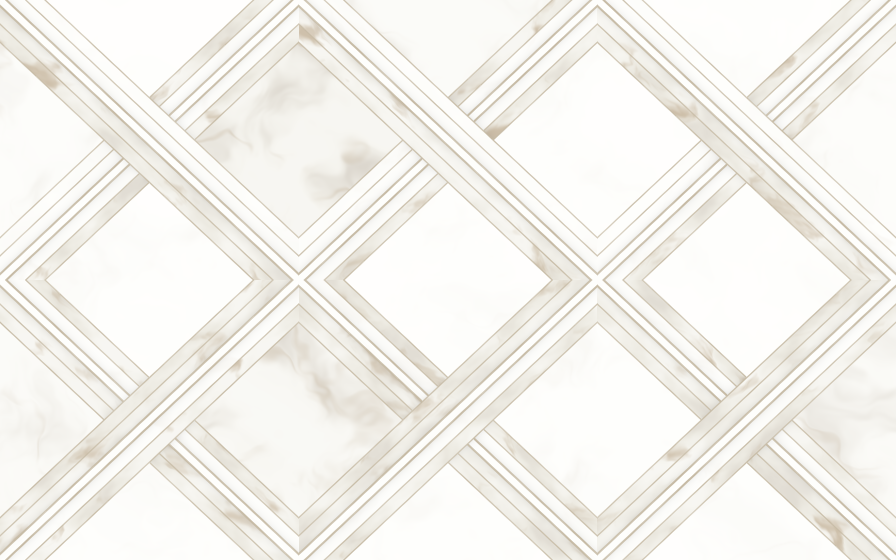
A Shadertoy shader for this pattern:

```glsl
#define REPEATS vec2(3.0, 2.0)
#define BAND_EDGE 0.302
#define BAND_MID 0.172
#define BAND_CORE 0.042
#define FINE_LINE 0.0065
#define BOLD_LINE 0.0100
#define WHITE vec3(1.0, 1.0, 0.993)
#define CREAM vec3(0.925, 0.915, 0.880)
#define TAN vec3(0.780, 0.715, 0.620)
#define GREY vec3(0.830, 0.805, 0.770)
#define LINE_COLOR vec3(0.780, 0.735, 0.650)

vec2 hashGradient(vec2 cell) {
    float angle = 6.2832 * fract(sin(dot(cell, vec2(127.1, 311.7))) * 43758.5);
    return vec2(cos(angle), sin(angle));
}

float gradientNoise(vec2 p) {
    vec2 i = floor(p), f = fract(p);
    vec2 w = f * f * f * (f * (f * 6.0 - 15.0) + 10.0);
    vec2 e = vec2(1.0, 0.0);
    float bottom = mix(dot(hashGradient(i), f), dot(hashGradient(i + e), f - e), w.x);
    float top = mix(dot(hashGradient(i + e.yx), f - e.yx), dot(hashGradient(i + 1.0), f - 1.0), w.x);
    return mix(bottom, top, w.y);
}

float fbm(vec2 p) {
    float sum = 0.0, amplitude = 0.6;
    for (int i = 0; i < 4; i++) {
        sum += amplitude * gradientNoise(p);
        p = mat2(1.6, 1.2, -1.2, 1.6) * p + 5.3;
        amplitude *= 0.5;
    }
    return sum;
}

// Coverage of a line at the given distance
float lineMask(float dist, float halfWidth, float pixel) {
    return clamp(0.5 + (halfWidth - abs(dist)) / pixel, 0.0, 1.0);
}

// Inlaid stone with stains running along the strip
vec3 stripMarble(vec2 p) {
    float cloud = fbm(p);
    float stain = fbm(p * 1.2 + vec2(17.0, 9.0) + 0.8 * cloud);
    vec3 color = mix(WHITE, CREAM, 0.4 + 0.6 * smoothstep(-0.3, 0.2, cloud));
    color = mix(color, GREY, 0.45 * smoothstep(0.05, 0.4, cloud));
    return mix(color, TAN, 0.85 * smoothstep(0.10, 0.45, stain));
}

// Diamond panel, from nearly plain to clouded and veined
vec3 panelMarble(vec2 p, float strength) {
    float warp = fbm(p * 2.0 + 3.7);
    float cloud = fbm(p * 2.4 + vec2(1.4, -0.9) * warp);
    float vein = 1.0 - smoothstep(0.0, 0.07, abs(fbm(p * 2.2 + warp + 11.0)));
    float patches = smoothstep(-0.15, 0.4, cloud);
    vec3 color = mix(WHITE, CREAM, strength * (0.4 + 0.6 * patches));
    color = mix(color, GREY, strength * 0.75 * smoothstep(0.0, 0.4, cloud));
    return mix(color, TAN, strength * 0.5 * vein * patches);
}

// Veining per panel: strongest beside the first upright column
float panelStrength(vec2 center, bool upright) {
    float column = 0.5 + 0.5 * cos(2.0944 * (center.x - 0.7));
    float rows = center.y > 1.0 ? 1.25 * column * column * column : 0.75 * column;
    float topVein = 0.4 * step(1.9, center.y) * step(abs(center.x - 1.5), 0.1);
    return 0.06 + (upright ? rows : topVein);
}

void mainImage(out vec4 fragColor, in vec2 fragCoord) {
    vec2 p = fragCoord / iResolution.xy * REPEATS;
    float pixel = 2.0 * length(REPEATS / iResolution.xy);

    // Lattice: x is the falling diagonal, y the rising one
    vec2 diagonal = vec2(p.x + p.y, p.x - p.y);
    vec2 crossing = round(diagonal);
    vec2 offset = 2.0 * (diagonal - crossing);
    vec2 away = abs(offset);
    bool upper = p.y > 1.0;

    // Odd crossings weave; even ones are mitred
    bool weave = mod(crossing.x - crossing.y, 2.0) > 0.5;
    float overAway = upper ? away.x : away.y;
    bool onOver = weave && overAway < BAND_EDGE;
    bool falling = onOver ? upper : away.x < away.y;
    float across = falling ? offset.x : offset.y;
    float along = falling ? diagonal.y : diagonal.x;
    float bandDist = abs(across);

    vec2 cell = floor(diagonal);
    vec2 center = 0.5 * vec2(cell.x + cell.y + 1.0, cell.x - cell.y);
    bool upright = mod(cell.x - cell.y, 2.0) > 0.5;
    vec3 color = panelMarble(p * vec2(1.067, 1.0), panelStrength(center, upright));

    // Band strips: stone outside, stone or white inside, white core
    if (bandDist < BAND_EDGE) {
        float seed = 7.3 * (falling ? crossing.x : crossing.y + 9.0) + 3.1 * sign(across);
        vec3 stone = stripMarble(vec2(along * 2.8 + seed, across * 2.4 + seed * 1.7));
        bool plain = upper && (falling ? across > 0.0 : across < 0.0 && p.y < 1.5);
        bool stoneInside = across < 0.0 && (falling || !upper);
        float amount = plain ? 0.12 : 1.0;
        if (bandDist < BAND_MID) amount = stoneInside ? 0.8 : 0.1;
        if (bandDist < BAND_CORE) amount = 0.05;
        color = mix(WHITE, stone, amount);

        // Soft shade beside the bold grooves
        float groove = max(bandDist - BAND_CORE, 0.0);
        color *= 1.0 - 0.07 * exp(-groove * 32.0) * step(BAND_CORE, bandDist);
    }

    // Shade cast on the strips that pass beneath
    if (weave && !onOver && bandDist < BAND_EDGE)
        color *= 1.0 - 0.06 * exp(-(overAway - BAND_EDGE) * 28.0);

    // Grooves between strips and along the upper band
    float fine = max(lineMask(bandDist - BAND_EDGE, FINE_LINE, pixel),
                     lineMask(bandDist - BAND_MID, FINE_LINE, pixel));
    if (weave) fine = max(fine, lineMask(overAway - BAND_EDGE, FINE_LINE, pixel));
    float bold = lineMask(bandDist - BAND_CORE, BOLD_LINE, pixel);
    float wear = 0.9 + 0.3 * gradientNoise(p * 9.0);
    color = mix(color, LINE_COLOR, clamp(max(fine * 0.9, bold) * wear, 0.0, 1.0));

    fragColor = vec4(color, 1.0);
}
```
